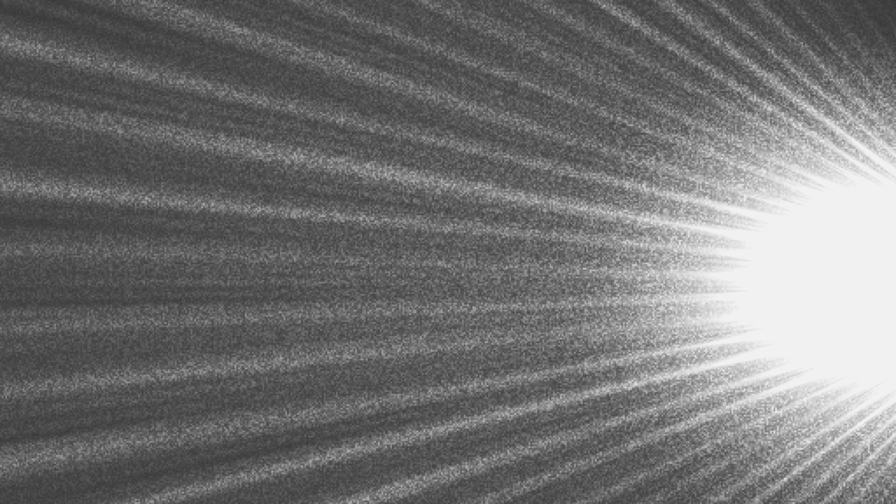
Write a Shadertoy shader that draws this background.

```glsl
#define RAY_ORIGIN vec2(2.083, 0.433)
#define GLOW_CENTER vec2(1.77, 0.433)
#define RAY_SPACING 0.0668
#define RAY_OFFSET 0.1
#define RAY_GAIN 0.2
#define HALO_GAIN 0.36
#define CORE_GAIN 0.62
#define SHADOW 0.24
#define HIGHLIGHT 0.945
#define GRAIN_CELLS 288.0
#define GRAIN_GAIN 0.4

const float TAU = 6.2831853;

vec2 hash2(vec2 cell) {
    vec3 h = fract(cell.xyx * vec3(0.1031, 0.1030, 0.0973));
    h += dot(h, h.yzx + 33.33);
    return fract((h.xx + h.yz) * h.zy);
}

// Skewed speck value: mostly dark with sparse bright flecks, zero mean
float speck(vec2 cell) {
    vec2 h = hash2(cell);
    return 0.65 * h.x * h.x + 0.35 * h.y - 0.39;
}

// Smoothly blended specks, with lattice points at cell centers
float filmGrain(vec2 p) {
    p -= 0.5;
    vec2 cell = floor(p);
    vec2 blend = smoothstep(0.0, 1.0, p - cell);
    float bottom = mix(speck(cell), speck(cell + vec2(1.0, 0.0)), blend.x);
    float top = mix(speck(cell + vec2(0.0, 1.0)), speck(cell + 1.0), blend.x);
    return mix(bottom, top, blend.y);
}

// Evenly spaced beams, bent slightly and broken up by thinner streaks
float lightRays(float angle, float radius) {
    float bent = angle + 0.004 * sin(43.0 * angle + 2.0 * radius);
    float beam = 0.5 + 0.5 * cos(TAU * (bent - RAY_OFFSET) / RAY_SPACING);
    float strength = 0.72 + 0.28 * cos(14.0 * (angle - 0.19));
    float reach = 0.8 + 0.2 * sin(2.6 * radius + 31.0 * angle);
    float fine = sin(211.0 * angle + 2.0 * sin(37.0 * angle))
               * sin(149.0 * angle + 1.3);
    float drift = 0.6 + 0.4 * sin(5.0 * radius + 60.0 * angle);
    return beam * beam * beam * strength * reach + 0.22 * fine * drift;
}

void mainImage(out vec4 fragColor, in vec2 fragCoord) {
    vec2 p = fragCoord / iResolution.y;
    p.x += 0.5 * (16.0 / 9.0 - iResolution.x / iResolution.y);

    // Polar frame around the off-canvas source
    vec2 toRay = vec2(RAY_ORIGIN.x - p.x, p.y - RAY_ORIGIN.y);
    float angle = atan(toRay.y, toRay.x);
    float rays = lightRays(angle, length(toRay));
    float cornerFade = smoothstep(1.1, 0.65, angle);

    // Wide halo and a soft, streaked bright core
    vec2 fromGlow = p - GLOW_CENTER;
    float halo = exp(-1.25 * length(fromGlow * vec2(0.9, 2.2)));
    float coreDistance = length(fromGlow * vec2(0.75, 1.0));
    float core = 1.0 - smoothstep(0.08, 0.54, coreDistance - 0.04 * (rays - 0.3));

    float tone = SHADOW + CORE_GAIN * core
               + cornerFade * (HALO_GAIN * halo + RAY_GAIN * rays * (1.0 - 0.5 * core));

    // Film grain, strongest in the midtones
    float grain = filmGrain(p * GRAIN_CELLS);
    float midtones = smoothstep(0.16, 0.5, tone) * (1.0 - smoothstep(0.65, 1.0, tone));
    tone += GRAIN_GAIN * grain * midtones;

    fragColor = vec4(vec3(clamp(tone, SHADOW - 0.01, HIGHLIGHT)), 1.0);
}
```
